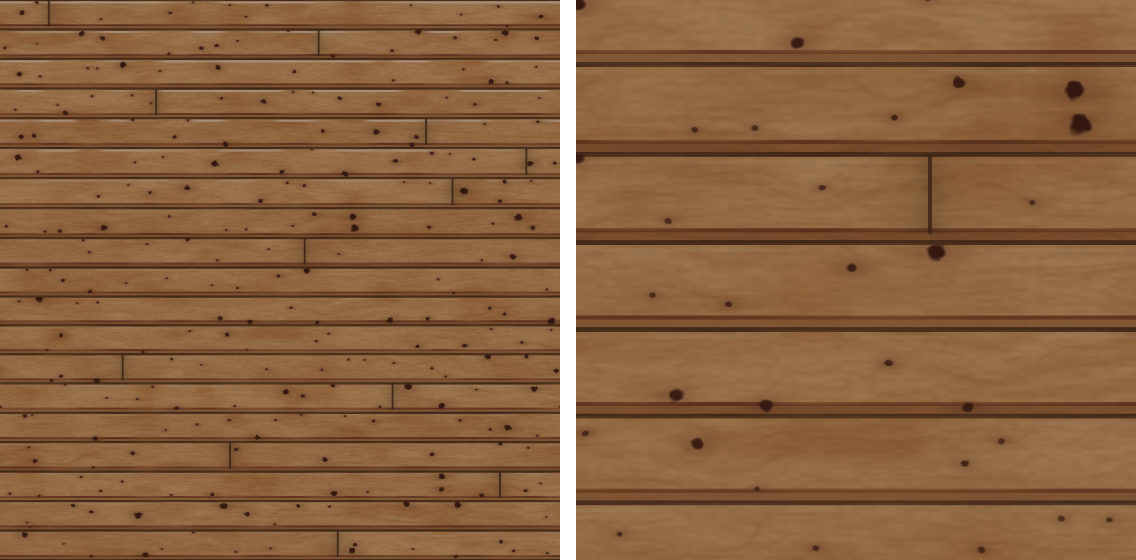
Left, the full canvas; right, a detail of the centre.
Reproduce this texture procedurally as a Shadertoy shader.

```glsl
const float ROWS = 19.0;
const vec3 TAN = vec3(0.59, 0.437, 0.285);
const vec3 AMBER = vec3(0.52, 0.35, 0.20);
const vec3 BEVEL = vec3(0.45, 0.28, 0.16);
const vec3 GROOVE = vec3(0.23, 0.14, 0.08);
const vec3 RED_SHADE = vec3(0.34, 0.17, 0.10);
const vec3 KNOT = vec3(0.20, 0.09, 0.06);
const vec3 WORN = vec3(0.66, 0.57, 0.48);

float hash(vec2 p) {
    vec3 q = fract(p.xyx * 0.1031);
    q += dot(q, q.yzx + 33.33);
    return fract((q.x + q.y) * q.z);
}

// Value noise that repeats along x
float noise(vec2 p, float period) {
    vec2 cell = floor(p), t = fract(p);
    t = t * t * (3.0 - 2.0 * t);
    float x0 = mod(cell.x, period), x1 = mod(cell.x + 1.0, period);
    float low = mix(hash(vec2(x0, cell.y)), hash(vec2(x1, cell.y)), t.x);
    float high = mix(hash(vec2(x0, cell.y + 1.0)), hash(vec2(x1, cell.y + 1.0)), t.x);
    return mix(low, high, t.y);
}

float stripe(float distance, float halfWidth, float blur) {
    return 1.0 - smoothstep(halfWidth, halfWidth + blur, abs(distance));
}

// Butt joint position along a row; negative means an unbroken board
float jointPosition(float row) {
    float group = floor(row / 3.0), slot = mod(row, 3.0);
    if (row > 4.5 && row < 8.5)
        return abs(row - 7.0) < 0.5 ? -1.0 : 0.94 - 0.132 * (row - 5.0);
    if (slot > 1.5 || abs(group - 3.0) < 0.5) return -1.0;
    return fract(0.087 + 0.192 * group + 0.364 * step(4.0, group) + 0.482 * slot);
}

// Returns knot core, stained halo and grain displacement
vec3 knots(vec2 p, float row, float blur) {
    vec3 result = vec3(0.0);
    float ragged = noise(p * vec2(14.0, 14.0) + vec2(0.0, row * 31.0), ROWS * 14.0);
    for (int i = -1; i <= 1; i++) {
        float cell = floor(p.x) + float(i);
        vec2 id = vec2(mod(cell, ROWS), row * 7.0 + 3.0);
        float present = step(hash(id + 91.0), 0.68);
        vec2 center = vec2(cell + hash(id), 0.04 + 0.88 * hash(id + 17.0));
        float size = hash(id + 43.0);
        float radius = mix(0.035, 0.12, size * size * size);
        vec2 q = p - center;
        float d = length(q * vec2(0.85, 1.0)) * (0.7 + 0.6 * ragged);
        vec2 spread = q / (radius * vec2(3.5, 1.8));
        float halo = exp(-dot(spread, spread));
        float core = 1.0 - smoothstep(radius * 0.55, radius + blur * 0.6, d);
        result = max(result, present * vec3(core * mix(0.65, 1.0, size), halo, 0.0));
        result.z += present * halo * q.y;
    }
    return result;
}

// Fine fibres, broad growth bands and thin ring lines
float woodGrain(vec2 p, float seed) {
    float offset = seed * 53.0;
    float wave = noise(vec2(p.x, p.y * 2.0 + offset), ROWS);
    float h = p.y + 0.5 * wave;
    float fibre = noise(vec2(p.x * 3.0, p.y * 24.0 + offset), ROWS * 3.0);
    float bands = noise(vec2(p.x, h * 7.0 + offset), ROWS);
    float rings = pow(abs(2.0 * fract(h * 6.0 + bands) - 1.0), 5.0);
    float patches = noise(vec2(p.x * 2.0, p.y * 3.0 + offset + 9.0), ROWS * 2.0);
    return 0.32 * fibre + 0.48 * bands + 0.3 * rings * patches;
}

void mainImage(out vec4 fragColor, in vec2 fragCoord) {
    vec2 uv = fragCoord / iResolution.xy;
    float blur = ROWS / iResolution.y;

    // Row layout, measured downward with a slight sag around the middle
    float down = ROWS * (1.0 - uv.y);
    float sag = (down - 8.5) / 3.0;
    down -= 0.08 * exp(-sag * sag);
    float row = mod(floor(down), ROWS);
    float f = fract(down);
    vec2 p = vec2(uv.x * ROWS, f);
    float joint = jointPosition(row);
    float seed = row * 2.0 + step(joint, uv.x) * step(0.0, joint);

    // Board face
    vec3 knot = knots(p, row, blur);
    float grain = woodGrain(p - vec2(0.0, knot.z * 0.8), seed);
    float tint = hash(vec2(seed, 5.0));
    float stain = noise(vec2(p.x * 1.0, down * 1.5), ROWS);
    float tone = 0.3 + 1.1 * (grain - 0.43) + 0.35 * (tint - 0.5) + 0.5 * (stain - 0.5);
    vec3 color = mix(TAN, AMBER, clamp(tone, -0.15, 1.3));
    float speck = noise(vec2(p.x * 10.0, down * 22.0), ROWS * 10.0);
    color *= 0.97 + 0.06 * speck;
    color *= mix(vec3(1.0), vec3(0.98, 0.88, 0.80), smoothstep(0.65, 0.95, stain) * 0.5);

    // Lower bevel, its red shadow and the dark groove
    float wear = noise(vec2(p.x, row * 11.0 + 2.0), ROWS);
    float rowTone = hash(vec2(row, 71.0));
    float bevel = smoothstep(0.85, 0.85 + blur, f);
    color = mix(color, BEVEL * (0.9 + 0.25 * grain), bevel * mix(0.45, 1.0, rowTone));
    color = mix(color, RED_SHADE, stripe(f - 0.86, 0.018, blur) * (0.4 + 0.5 * wear));
    color = mix(color, GROOVE, stripe(min(f, 1.0 - f), 0.022, blur) * (0.7 + 0.25 * wear));

    // Pale worn top edges, strongest on the upper rows
    float edgeWear = mix(0.15, 0.9, 1.0 - smoothstep(4.5, 7.0, row));
    color = mix(color, WORN, stripe(f - 0.085, 0.018, blur) * edgeWear * smoothstep(0.1, 0.7, wear));

    // Butt joints with a soft dirty margin
    float across = (uv.x - joint) * ROWS;
    float onBoard = step(0.0, joint) * (1.0 - smoothstep(0.88, 0.92, f));
    color *= 1.0 - 0.16 * onBoard * exp(-abs(across) * 5.0);
    color = mix(color, GROOVE, 0.85 * onBoard * stripe(across, 0.015, blur));

    // Knots and their stains
    color = mix(color, RED_SHADE, 0.28 * knot.y);
    color = mix(color, KNOT, knot.x);
    fragColor = vec4(color, 1.0);
}
```
